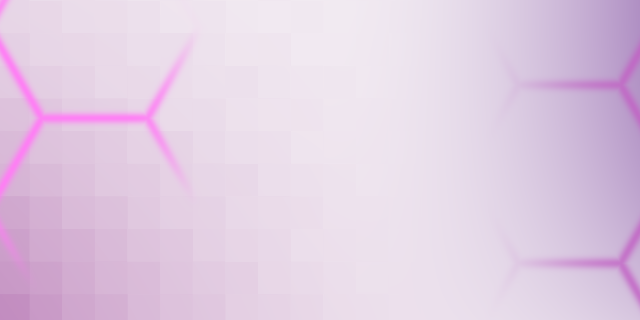
Write a WebGL 1 fragment shader that draws this background.

```glsl
precision highp float;

uniform vec2 u_resolution;

const vec3 PALE = vec3(0.955, 0.935, 0.955);
const vec3 PLUM = vec3(0.740, 0.510, 0.730);
const vec3 VIOLET = vec3(0.680, 0.550, 0.760);
const vec3 NEON_PINK = vec3(1.000, 0.490, 0.960);
const vec3 ORCHID = vec3(0.760, 0.380, 0.770);
const float CELL_SIZE = 0.102;

// Integer steps joined by a ramp of the given width
vec2 softFloor(vec2 p, float ramp) {
  vec2 base = floor(p);
  return base + smoothstep(1.0 - ramp, 1.0, p - base);
}

// Layered sines give every cell its own tone
float cellTone(vec2 cell) {
  return 0.6 * sin(cell.x * 2.3 + cell.y * 4.1)
       + 0.4 * sin(cell.x * 5.7 - cell.y * 1.9);
}

// Distance to the nearest edge of a flat-topped honeycomb
float honeycombEdge(vec2 p, vec2 center, float side) {
  vec2 period = vec2(3.0, 1.7320508);
  vec2 q = (p - center) / side;
  vec2 a = mod(q + 0.5 * period, period) - 0.5 * period;
  vec2 b = mod(q, period) - 0.5 * period;
  vec2 local = abs(dot(a, a) < dot(b, b) ? a : b);
  float reach = max(local.y, dot(local, vec2(0.8660254, 0.5)));
  return (0.8660254 - reach) * side;
}

float glow(float dist, float width) {
  float t = dist / width;
  return exp(-t * t);
}

// Plum shade, strongest in the lower left corner
float plumAmount(vec2 p) {
  vec2 q = max(p, 0.0);
  return 0.95 * exp(-dot(q, vec2(1.2, 0.8)) - dot(q * q, vec2(0.4, 0.7)));
}

// Violet shade, strongest in the upper right corner
float violetAmount(vec2 p) {
  float across = max(p.x - 1.0, 0.0);
  float down = 1.0 - p.y;
  return across * across * (0.97 - 0.57 * down * down);
}

vec3 mosaic(vec2 p, float pixel) {
  vec2 origin = vec2(0.094, 1.0);
  vec2 cell = softFloor((p - origin) / CELL_SIZE, pixel / CELL_SIZE);
  vec2 middle = origin + (cell + 0.5) * CELL_SIZE;
  float blockiness = 1.0 - smoothstep(0.8, 1.4, p.x);
  float plum = plumAmount(mix(p, middle, 0.8 * blockiness));
  plum += 0.022 * cellTone(cell) * blockiness;
  return mix(PALE, PLUM, clamp(plum, 0.0, 1.0));
}

void main() {
  vec2 p = gl_FragCoord.xy / u_resolution.y;

  // Background washes
  vec3 color = mosaic(p, 1.0 / u_resolution.y);
  color = mix(color, VIOLET, violetAmount(p));

  // Bright honeycomb, fading away from its left junction
  float leftLine = glow(honeycombEdge(p, vec2(0.296, 0.344), 0.331), 0.016);
  float leftFade = 1.0 - smoothstep(0.27, 0.59, distance(p, vec2(0.13, 0.66)));
  color = mix(color, NEON_PINK, 0.95 * leftLine * leftFade);

  // Dim honeycomb, fading in towards the right border
  float rightLine = glow(honeycombEdge(p, vec2(1.779, 0.456), 0.3216), 0.017);
  float rightFade = smoothstep(1.50, 2.02, p.x);
  color = mix(color, ORCHID, 0.8 * rightLine * rightFade);

  gl_FragColor = vec4(color, 1.0);
}
```
